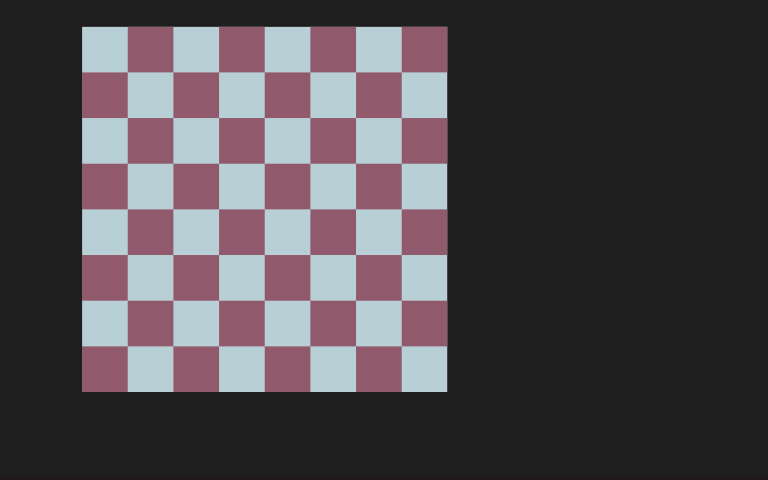
Give the GLSL for this pattern, as a Shadertoy shader.

```glsl
// Draws a plum and pale blue checkerboard left of centre on a charcoal ground.

const float PI = 3.14159265;
const float CELLS = 8.0;
const vec3 CHARCOAL = vec3(0.118);
const vec3 PALE_BLUE = vec3(0.722, 0.816, 0.835);
const vec3 PLUM = vec3(0.569, 0.353, 0.424);
const vec3 BASE_LINE = vec3(0.125, 0.098, 0.110);

// Soft step across an edge, one pixel wide
float cover(float signedDist, float pixel) {
    return clamp(signedDist / pixel + 0.5, 0.0, 1.0);
}

// Inside distance of a square given its lower left corner and side
float squareInside(vec2 p, vec2 corner, float side) {
    vec2 q = 0.5 * side - abs(p - corner - 0.5 * side);
    return min(q.x, q.y);
}

// Smooth wave of +1 and -1 bands, each one unit wide
float bands(float x, float pixel) {
    return clamp(2.0 * sin(PI * x) / (PI * pixel), -1.0, 1.0);
}

// Alternating cells, with +1 in the lower left cell
float checker(vec2 cell, float pixel) {
    return bands(cell.x, pixel) * bands(cell.y, pixel);
}

void mainImage(out vec4 fragColor, in vec2 fragCoord) {
    vec2 p = fragCoord / iResolution.y;
    float pixel = 1.0 / iResolution.y;

    // Ground with a faint strip along the bottom
    vec3 color = mix(CHARCOAL, BASE_LINE, cover(0.008 - p.y, pixel));

    // Board
    vec2 corner = vec2(0.171, 0.1833);
    float side = 0.761;
    float scale = CELLS / side;
    float tone = checker((p - corner) * scale, pixel * scale);
    vec3 board = mix(PALE_BLUE, PLUM, 0.5 + 0.5 * tone);
    color = mix(color, board, cover(squareInside(p, corner, side), pixel));

    fragColor = vec4(color, 1.0);
}
```
